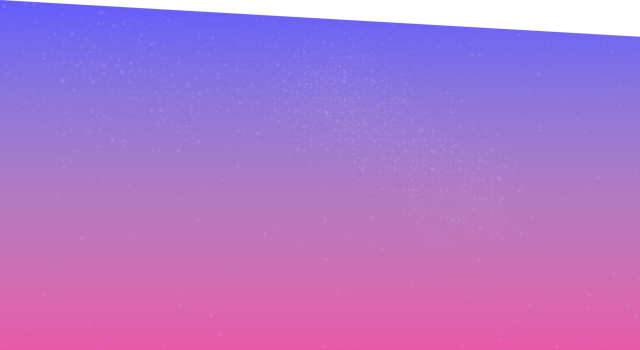
This background is drawn by a WebGL 1 fragment shader. Its source:

```glsl
precision highp float;
// Slanted gradient panel: blue at the top, pink at the bottom, white above the edge.
// A faint cloud of dust arcs across it, made of jittered cells at several scales
// whose chance of holding a speck falls off around two line segments.

uniform vec2 u_resolution;

const vec3 PAPER = vec3(1.0);
const vec3 TOP_BLUE = vec3(0.385, 0.360, 0.990);
const vec3 BOTTOM_PINK = vec3(0.910, 0.345, 0.660);
const vec3 MIDDLE_SHIFT = vec3(0.020, 0.125, -0.045);
const vec3 DUST = vec3(0.80, 0.70, 0.95);
const float EDGE_DROP = 0.105;      // fall of the slanted edge, in canvas heights

// Dust arc, in canvas heights from the lower left
const vec2 ARC_START = vec2(0.25, 0.80);
const vec2 ARC_BEND = vec2(0.95, 0.72);
const vec2 ARC_END = vec2(1.33, 0.47);
const float TRAIL_WIDTH = 0.17;
const float CLOUD_WIDTH = 0.13;
const float STRAY_CHANCE = 0.02;
const float DUST_ALPHA = 0.24;
const float HAZE_ALPHA = 0.045;
const float COARSEST_GRID = 36.0;   // cells per canvas height
const float GRID_GROWTH = 1.45;

float hash(vec2 p) {
  vec3 q = fract(vec3(p.xyx) * 0.1031);
  q += dot(q, q.yzx + 33.33);
  return fract((q.x + q.y) * q.z);
}

float segmentDistance(vec2 p, vec2 a, vec2 b) {
  vec2 ab = b - a;
  float t = clamp(dot(p - a, ab) / dot(ab, ab), 0.0, 1.0);
  return length(p - a - ab * t);
}

// Soft arc: a thin trail on the left, a denser cloud on the right
float dustDensity(vec2 p) {
  float trail = segmentDistance(p, ARC_START, ARC_BEND) / TRAIL_WIDTH;
  float cloud = segmentDistance(p, ARC_BEND, ARC_END) / CLOUD_WIDTH;
  return 0.25 * exp(-trail * trail) + 0.5 * exp(-cloud * cloud);
}

// One speck at most per cell, kept clear of the cell borders
float dustLayer(vec2 p, float grid, float seed, float pixel) {
  vec2 cell = floor(p * grid);
  vec2 key = cell + seed;
  vec2 jitter = vec2(hash(key + 17.3), hash(key + 41.7));
  vec2 center = (cell + mix(vec2(0.3), vec2(0.7), jitter)) / grid;
  float radius = mix(0.09, 0.20, hash(key + 73.1)) / grid;
  float present = step(hash(key), STRAY_CHANCE + dustDensity((cell + 0.5) / grid));
  float soft = max(pixel, 0.3 * radius);
  float speck = 1.0 - smoothstep(radius - soft, radius + soft, length(p - center));
  return speck * present * mix(0.3, 1.0, hash(key + 97.9));
}

void main() {
  float pixel = 1.0 / u_resolution.y;
  vec2 p = gl_FragCoord.xy * pixel;
  float across = gl_FragCoord.x / u_resolution.x;

  // Vertical gradient with a lighter, greyer middle
  vec3 color = mix(BOTTOM_PINK, TOP_BLUE, p.y);
  color += MIDDLE_SHIFT * 4.0 * p.y * (1.0 - p.y);

  // Haze and specks
  color = mix(color, DUST, HAZE_ALPHA * dustDensity(p));
  float grid = COARSEST_GRID;
  for (int i = 0; i < 4; i++) {
    float dust = dustLayer(p, grid, float(i) * 131.0, pixel);
    color = mix(color, DUST, DUST_ALPHA * dust);
    grid *= GRID_GROWTH;
  }

  // Slanted upper edge
  float above = p.y - (1.0 - EDGE_DROP * across);
  color = mix(color, PAPER, smoothstep(-0.75 * pixel, 0.75 * pixel, above));
  gl_FragColor = vec4(color, 1.0);
}
```
